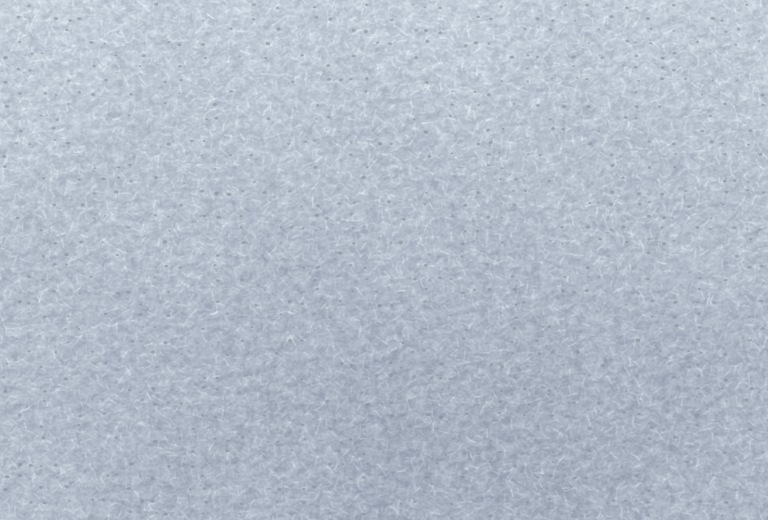
Give the GLSL for this texture, as a Shadertoy shader.

```glsl
// Pale blue-grey fleece: soft woolly clumps, short bright fibres and tiny pits.

const vec3 SHADOW_BLUE = vec3(0.63, 0.67, 0.73);
const vec3 LIGHT_BLUE = vec3(0.81, 0.85, 0.89);
const vec3 PIT_GREY = vec3(0.52, 0.55, 0.58);

vec2 hash2(vec2 cell) {
    vec3 q = fract(cell.xyx * vec3(0.1031, 0.1030, 0.0973));
    q += dot(q, q.yzx + 33.33);
    return fract((q.xx + q.yz) * q.zy);
}

vec2 gradientAt(vec2 cell) {
    float angle = 6.2832 * hash2(cell).x;
    return vec2(cos(angle), sin(angle));
}

// Gradient noise, roughly -0.7 to 0.7
float gradientNoise(vec2 p) {
    vec2 i = floor(p), f = p - i;
    vec2 u = f * f * f * (f * (f * 6.0 - 15.0) + 10.0);
    vec2 e = vec2(1.0, 0.0);
    float a = dot(gradientAt(i), f);
    float b = dot(gradientAt(i + e), f - e);
    float c = dot(gradientAt(i + e.yx), f - e.yx);
    float d = dot(gradientAt(i + 1.0), f - 1.0);
    return mix(mix(a, b, u.x), mix(c, d, u.x), u.y);
}

mat2 rotation(float angle) {
    float c = cos(angle), s = sin(angle);
    return mat2(c, s, -s, c);
}

// One randomly turned fibre per grid cell; lengths are in cells
float fibres(vec2 p, float scale, float halfLength, float width, float density, float pixel) {
    vec2 g = p * scale, cell = floor(g);
    float soft = pixel * scale * 0.7, sum = 0.0;
    for (int y = -1; y <= 1; y++)
    for (int x = -1; x <= 1; x++) {
        vec2 id = cell + vec2(x, y);
        vec2 jitter = hash2(id), trait = hash2(id + 71.7);
        vec2 d = rotation(3.1416 * trait.x) * (g - id - jitter);
        d.y += 0.5 * (jitter.x - 0.5) * d.x * d.x;
        float along = max(abs(d.x) - halfLength * (0.5 + 0.5 * jitter.y), 0.0);
        float line = 1.0 - smoothstep(width - soft, width + soft, length(vec2(along, d.y)));
        sum += line * step(trait.y, density) * (0.3 + 0.7 * trait.y / density);
    }
    return min(sum, 1.3);
}

// Sparse small dark holes between the clumps
float pits(vec2 p, float scale, float density, float pixel) {
    vec2 g = p * scale, cell = floor(g);
    vec2 trait = hash2(cell + 19.3);
    vec2 centre = 0.3 + 0.4 * hash2(cell + 47.1);
    float radius = mix(0.07, 0.15, trait.y), soft = pixel * scale * 0.6;
    float d = length((g - cell - centre) * vec2(0.8, 1.1));
    return step(trait.x, density) * (1.0 - smoothstep(radius - soft, radius + soft, d));
}

// Broad light, dimmest low and right of the middle
float broadLight(vec2 uv, vec2 p) {
    float fall = length((uv - vec2(0.60, 0.12)) * vec2(0.7, 1.0));
    return 0.08 + 0.80 * fall + 0.12 * gradientNoise(p * 5.0);
}

// Flattened clumps, leaning slightly and frayed by a small warp
float woolClumps(vec2 p) {
    vec2 fray = vec2(gradientNoise(p * 75.0), gradientNoise(p * 75.0 + 31.0));
    vec2 q = rotation(-0.15) * p + 0.007 * fray;
    float clump = gradientNoise(q * vec2(32.0, 55.0));
    float tuft = gradientNoise(q * vec2(72.0, 105.0) + 13.0);
    float fuzz = gradientNoise(p * vec2(150.0, 175.0) + 57.0);
    return 0.38 * clump + 0.42 * tuft + 0.28 * fuzz;
}

void mainImage(out vec4 fragColor, in vec2 fragCoord) {
    vec2 uv = fragCoord / iResolution.xy;
    vec2 p = fragCoord / iResolution.y;
    float pixel = 1.0 / iResolution.y;

    float tone = broadLight(uv, p) + woolClumps(p) - 0.09;

    // Two mats of short fibres and a few long stray hairs
    tone += 0.36 * fibres(p, 52.0, 0.50, 0.09, 0.8, pixel);
    tone += 0.30 * fibres(rotation(0.6) * p + 9.0, 68.0, 0.55, 0.10, 0.7, pixel);
    tone += 0.22 * fibres(p + 4.0, 9.0, 0.35, 0.012, 0.12, pixel);

    vec3 colour = mix(SHADOW_BLUE, LIGHT_BLUE, clamp(tone, -0.3, 1.35));
    colour = mix(colour, PIT_GREY, 0.55 * pits(p, 42.0, 0.28, pixel));
    fragColor = vec4(colour, 1.0);
}
```
